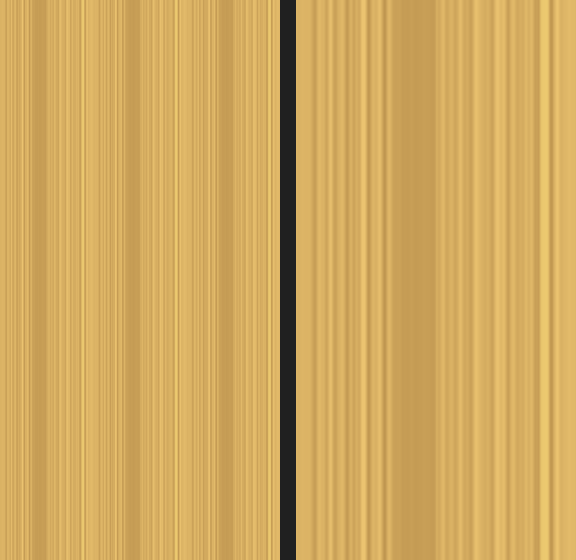
Left: the whole. Right: its middle third, enlarged.
Reproduce this texture procedurally as a Shadertoy shader.

```glsl
// Golden wood-like vertical pinstripes with a broad brown band, repeated three times.

const float REPEATS = 3.0;
const int SAMPLES = 8;
const vec3 BROWN = vec3(0.750, 0.588, 0.315);
const vec3 GOLD = vec3(0.912, 0.755, 0.432);
const vec3 YELLOW = vec3(0.945, 0.815, 0.450);

// Random slope in -1..1 for one lattice point
float slope(float cell, float seed) {
    return fract(sin(cell * 127.1 + seed * 311.7) * 43758.5453) * 2.0 - 1.0;
}

// One-dimensional gradient noise that wraps after the given number of cells
float gradientNoise(float phase, float cells, float seed) {
    float x = phase * cells;
    float cell = floor(x);
    float f = x - cell;
    float left = slope(mod(cell, cells), seed) * f;
    float right = slope(mod(cell + 1.0, cells), seed) * (f - 1.0);
    return mix(left, right, f * f * f * (f * (f * 6.0 - 15.0) + 10.0));
}

// Soft-edged interval: 1 between start and end, 0 outside
float band(float phase, float start, float end, float softness) {
    return smoothstep(start - softness, start + softness, phase)
         - smoothstep(end - softness, end + softness, phase);
}

vec3 stripeColor(float phase) {
    float brownBand = band(phase, 0.345, 0.500, 0.004);
    float bandCore = band(phase, 0.378, 0.496, 0.006);
    float denseLines = band(phase, 0.12, 0.345, 0.03);
    float calm = 1.0 - band(phase, 0.06, 0.94, 0.025);
    float yellowLine = band(phase, 0.872, 0.902, 0.006);
    float shadowLine = band(phase, 0.853, 0.869, 0.004)
                     + band(phase, 0.906, 0.918, 0.004);

    // Broad tone across one repeat
    float tone = 0.61 - 0.10 * denseLines + 0.12 * calm;
    tone = mix(tone, 0.27 - 0.11 * bandCore, brownBand);

    // Fine and medium grain, quiet in the band and the plain strip
    float grain = 1.35 * gradientNoise(phase, 52.0, 1.0)
                + 0.75 * gradientNoise(phase, 27.0, 2.0)
                + 0.35 * gradientNoise(phase, 9.0, 3.0);
    float strength = mix(1.0, 0.3, calm);
    strength = mix(strength, 0.14, brownBand);
    tone += grain * strength - 0.32 * shadowLine;

    vec3 color = mix(BROWN, GOLD, clamp(tone, -0.08, 1.06));
    return mix(color, YELLOW, 0.75 * yellowLine);
}

void mainImage(out vec4 fragColor, in vec2 fragCoord) {
    // Average across the pixel to smooth the thin lines
    vec3 sum = vec3(0.0);
    for (int i = 0; i < SAMPLES; i++) {
        float offset = (float(i) + 0.5) / float(SAMPLES) - 0.5;
        float x = (fragCoord.x + offset) / iResolution.x;
        sum += stripeColor(fract(x * REPEATS));
    }
    fragColor = vec4(sum / float(SAMPLES), 1.0);
}
```
